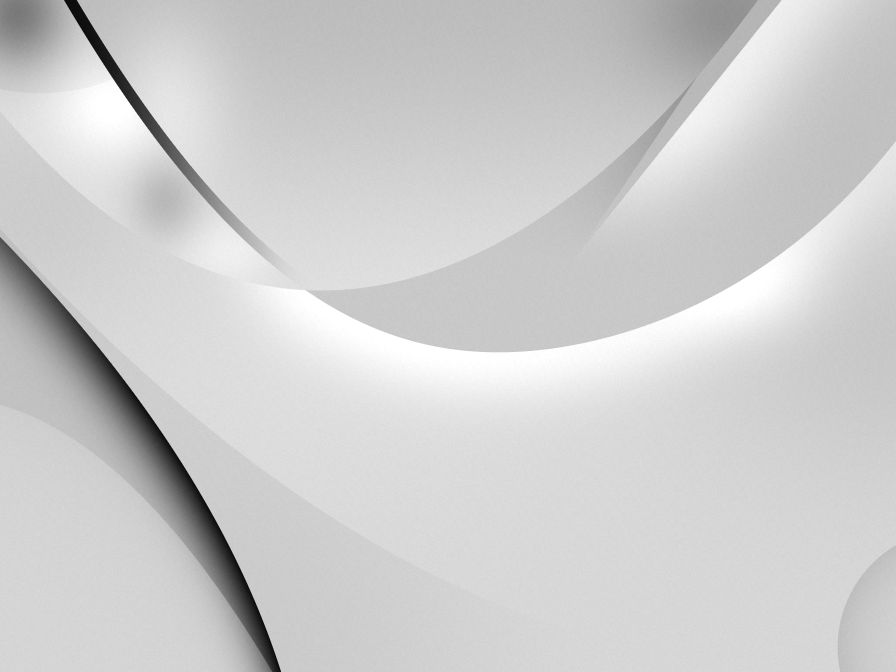
This background is drawn by a Shadertoy shader. Its source:

```glsl
// Overlapping sheets of pale grey paper, bounded by sweeping curves.
// Each sheet is a base tone plus soft Gaussian lights and shadows, and
// the sheets are layered by antialiased signed distances to the curves.

#define SHEET_HEIGHT 5.76   // canvas height in design units
#define GRAIN 0.018         // strength of the paper grain
#define RIM_WIDTH 0.42      // reach of the light under the main sweep
#define RIM_LIGHT 0.14      // brightness of that light
#define FOLD_REACH 0.35     // reach of the dark fold at lower left
#define BLADE_WIDTH 0.095   // width of the black blade

float hash(vec2 cell) {
    return fract(sin(dot(cell, vec2(12.9898, 78.233))) * 43758.5453);
}

// Turns an implicit value into an approximate distance in design units
float edgeDistance(float f) {
    float slope = length(vec2(dFdx(f), dFdy(f)));
    return f / max(slope * iResolution.y / SHEET_HEIGHT, 1e-4);
}

float cover(float d) {
    return clamp(d * iResolution.y / SHEET_HEIGHT + 0.5, 0.0, 1.0);
}

float blob(vec2 p, vec2 center, vec2 radius) {
    vec2 q = (p - center) / radius;
    return exp(-dot(q, q));
}

// Main sweep: a bowl with a steeper left arm
float sweepHeight(float x) {
    float u = x - 4.27;
    float bend = u < 0.0 ? -0.026 * u - 0.0028 * u * u
                         : -0.020 * u + 0.0055 * u * u;
    return 2.74 + u * u * (0.16 + bend);
}

float bowlHeight(float x) {
    float u = x - 2.75;
    return 3.27 + u * u * (0.182 - 0.005 * u + 0.001 * u * u);
}

// Large sheet under the main sweep, with its lit rim
float lowerSheet(vec2 p, float sweep, float crease) {
    float tone = 0.84 + 0.03 * blob(p, vec2(3.0, 2.7), vec2(2.5, 1.5));
    tone -= 0.06 * blob(p, vec2(7.6, 2.9), vec2(1.5, 1.2));
    tone -= 0.045 * blob(p, vec2(0.3, 3.9), vec2(1.1, 0.9));
    float along = smoothstep(1.5, 2.6, p.x) * (1.0 - 0.5 * smoothstep(6.6, 7.7, p.x));
    float t = sweep / RIM_WIDTH;
    tone += RIM_LIGHT * along * exp(-t * t);
    tone += 0.07 * blob(p, vec2(6.45, 3.25), vec2(0.65, 0.4));
    float fade = 1.0 - smoothstep(2.0, 5.3, p.x);
    return tone - 0.05 * fade * cover(-crease);
}

// Small sheet left of the blade
float leftSheet(vec2 p) {
    float tone = 0.87 + 0.14 * blob(p, vec2(0.95, 4.85), vec2(0.5, 0.45));
    tone -= 0.36 * blob(p, vec2(0.15, 5.65), vec2(0.42, 0.45));
    tone -= 0.15 * blob(p, vec2(1.42, 4.05), vec2(0.3, 0.35));
    tone += 0.07 * blob(p, vec2(1.95, 3.6), vec2(0.4, 0.3));
    return tone - 0.035 * cover(1.62 - length(p - vec2(0.35, 6.58)));
}

// Sheet inside the upper bowl
float bowlSheet(vec2 p) {
    float tone = mix(0.88, 0.735, smoothstep(2.9, 6.0, p.y));
    tone += 0.12 * blob(p, vec2(1.45, 4.9), vec2(0.5, 0.75));
    return tone - 0.17 * blob(p, vec2(6.25, 5.6), vec2(0.75, 0.65));
}

// Band between bowl and sweep, split by a tapering slanted ridge
float bandSheet(vec2 p) {
    vec2 fromTip = p - vec2(4.9, 3.51);
    float ridgeLeft = dot(fromTip, vec2(0.829, -0.56));
    float ridgeRight = dot(fromTip, vec2(0.781, -0.625));
    float rise = smoothstep(3.4, 5.2, p.y);
    float base = 0.785 - 0.03 * smoothstep(5.5, 7.4, p.x);
    float shaded = base - 0.2 * rise * exp(min(ridgeLeft, 0.0) / 0.5);
    float ridge = base - 0.06 * rise;
    float t = max(ridgeRight, 0.0) / 0.55;
    float lit = base + 0.17 * smoothstep(3.45, 4.8, p.y) * exp(-t * t);
    return mix(mix(shaded, ridge, cover(ridgeLeft)), lit, cover(ridgeRight));
}

// Shadowed sheets tucked under the fold at lower left
float foldSheet(vec2 p, float fold, float hill) {
    float t = max(-fold, 0.0) / FOLD_REACH;
    float depth = mix(0.45, 0.72, 1.0 - smoothstep(2.2, 3.8, p.y));
    float back = 0.76 - depth * exp(-t - 0.8 * t * t);
    float s = t * 1.6;
    float front = 0.835 - 0.6 * exp(-s - 0.3 * s * s);
    front -= 0.03 * exp(-abs(hill) / 0.4);
    return mix(front, back, cover(hill));
}

void mainImage(out vec4 fragColor, in vec2 fragCoord) {
    vec2 p = fragCoord * SHEET_HEIGHT / iResolution.y;

    // Signed distances to the bounding curves
    float sweep = edgeDistance(p.y - sweepHeight(p.x));
    float bowl = edgeDistance(p.y - bowlHeight(p.x));
    float crease = edgeDistance(p.y - 3.80 + 1.10 * p.x - 0.081 * p.x * p.x);
    float fold = edgeDistance(p.x - 2.41 + 0.318 * p.y + 0.088 * p.y * p.y);
    float hill = edgeDistance(p.y - 2.29 + 0.28 * p.x + 0.30 * p.x * p.x);

    // Layer the sheets
    float below = mix(lowerSheet(p, sweep, crease), leftSheet(p), cover(bowl) * cover(2.7 - p.x));
    float above = mix(bandSheet(p), bowlSheet(p), cover(bowl));
    float tone = mix(below, above, cover(sweep));

    // Black blade fading along the left arm of the sweep
    float blade = cover(sweep) * cover(BLADE_WIDTH - sweep) * (1.0 - smoothstep(2.2, 2.75, p.x));
    tone = mix(tone, mix(0.05, 0.85, smoothstep(0.6, 2.7, p.x)), blade);

    // Fold at lower left and disk at lower right
    tone = mix(tone, foldSheet(p, fold, hill), cover(-fold));
    float disk = 1.02 - length(p - vec2(8.2, 0.21));
    tone = mix(tone, 0.835 - 0.09 * exp(-max(disk, 0.0) / 0.3), cover(disk));

    tone += GRAIN * (hash(floor(p * 100.0)) - 0.5);
    fragColor = vec4(vec3(clamp(tone, 0.0, 1.0)), 1.0);
}
```
